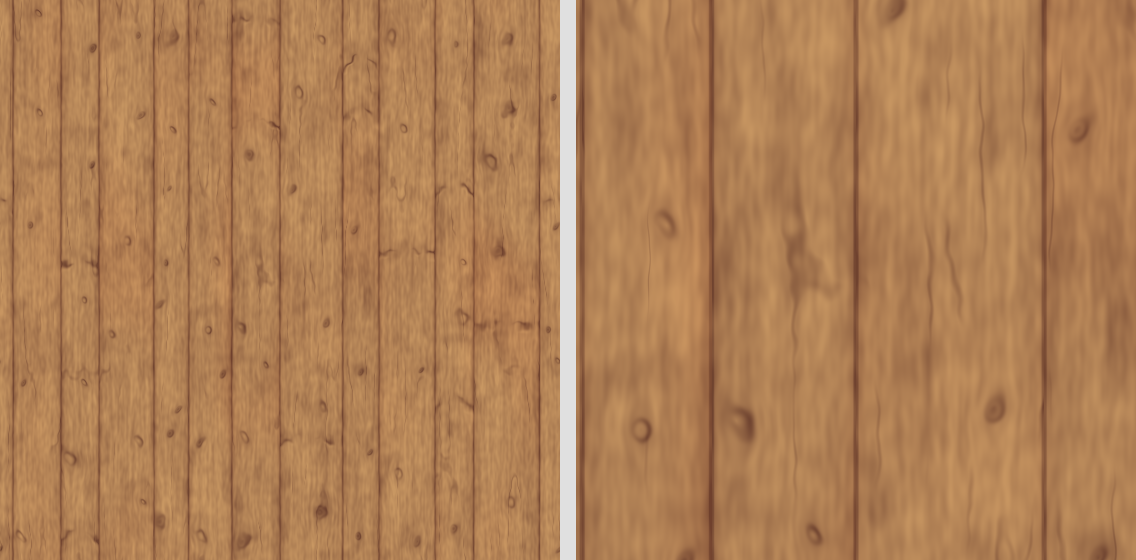
Left: the whole. Right: its middle third, enlarged.
Give the GLSL for this texture, as a WebGL 1 fragment shader.

```glsl
precision highp float;
uniform vec2 u_resolution;

// Twelve board seams across the tile, left to right
const vec4 SEAMS_A = vec4(0.0235, 0.109, 0.177, 0.275);
const vec4 SEAMS_B = vec4(0.337, 0.414, 0.500, 0.612);
const vec4 SEAMS_C = vec4(0.677, 0.777, 0.846, 0.9635);
const float BOARDS = 12.0;
const vec3 SHADE = vec3(0.42, 0.25, 0.18);
const vec3 LIGHT = vec3(0.75, 0.56, 0.365);
const vec3 RED_CAST = vec3(1.0, 0.94, 0.92);
const float BASE_TONE = 0.885;
const float SEAM_WIDTH = 0.0015;
const float SEAM_HALO = 0.005;
const float KNOT_ROWS = 8.0;
const float KNOT_CHANCE = 0.72;
const float WHISKER_CHANCE = 0.1;

vec2 hash2(vec2 p) {
  vec3 q = fract(p.xyx * vec3(0.1031, 0.1030, 0.0973));
  q += dot(q, q.yzx + 33.33);
  return fract((q.xx + q.yz) * q.zy);
}

float corner(vec2 cell, vec2 offset, float period) {
  float angle = 6.2832 * hash2(vec2(cell.x, mod(cell.y, period))).x;
  return dot(vec2(cos(angle), sin(angle)), offset);
}

// Gradient noise that wraps vertically over the unit tile
float noise(vec2 p, vec2 freq) {
  p *= freq;
  vec2 i = floor(p), f = p - i, e = vec2(1.0, 0.0);
  vec2 u = f * f * f * (f * (f * 6.0 - 15.0) + 10.0);
  float low = mix(corner(i, f, freq.y), corner(i + e, f - e, freq.y), u.x);
  float high = mix(corner(i + e.yx, f - e.yx, freq.y),
                   corner(i + 1.0, f - 1.0, freq.y), u.x);
  return 1.4 * mix(low, high, u.y);
}

float bump(float x) { return exp(-x * x); }

// Board as (left edge, right edge, index), wrapping at the tile sides
vec3 findBoard(float x) {
  vec3 board = vec3(SEAMS_C.w - 1.0, SEAMS_A.x + 1.0, 0.0);
  for (int i = 0; i < 4; i++) {
    vec3 seams = vec3(SEAMS_A[i], SEAMS_B[i], SEAMS_C[i]);
    vec3 passed = step(seams, vec3(x));
    vec3 lo = mix(vec3(-1.0), seams, passed);
    vec3 hi = mix(seams, vec3(2.0), passed);
    board.x = max(board.x, max(lo.x, max(lo.y, lo.z)));
    board.y = min(board.y, min(hi.x, min(hi.y, hi.z)));
    board.z += dot(passed, vec3(1.0));
  }
  return vec3(board.xy, mod(board.z, BOARDS));
}

// Tone change and sideways grain bend; p.x is measured from the board centre
vec2 knots(vec2 p, float halfWidth, float id, float warp, float wear) {
  vec2 sum = vec2(0.0);
  for (int k = -1; k <= 1; k++) {
    float row = floor(p.y * KNOT_ROWS) + float(k);
    vec2 cell = vec2(id * 3.0 + 5.0, mod(row, KNOT_ROWS));
    vec2 place = hash2(cell), kind = hash2(cell + 41.0);
    float style = hash2(cell + 87.0).x;
    vec2 d = p - vec2((place.x - 0.5) * 1.4 * halfWidth,
                      (row + 0.15 + 0.7 * place.y) / KNOT_ROWS);
    if (kind.x < WHISKER_CHANCE) {
      // Split branch: broken streaks falling from the board centre
      float across = abs(p.x) / halfWidth;
      float arc = d.y + mix(0.008, 0.03, place.x) * pow(across, 1.3) + 0.008 * warp;
      float t = arc / mix(0.002, 0.006, across * (0.5 + kind.y));
      float side = p.x * (style - 0.5) > 0.0 ? 1.0 : 0.55;
      float fade = side * smoothstep(0.05, 0.6, across) * smoothstep(-0.5, 0.2, wear);
      sum.x += fade * (0.16 * bump(t + 2.2) - 0.55 * bump(t));
      sum.x -= 0.2 * bump(arc / 0.014) * bump(across - 0.5) * (0.6 + wear);
    } else if (kind.x < WHISKER_CHANCE + KNOT_CHANCE) {
      // Round knot: uneven dark rim, pale or dark heart, soft stain
      float radius = mix(0.0035, 0.0095, kind.y * kind.y);
      vec2 s = vec2(d.x + d.y * (style - 0.5), d.y * 0.75) / radius;
      float r = length(s) + 0.6 * warp;
      float lit = clamp(0.6 + 0.4 * dot(s, vec2(0.8, style - 0.5)), 0.1, 1.0);
      sum.x -= 0.5 * lit * bump((r - 1.0) * 2.2);
      sum.x += mix(-0.4, 0.12, step(0.45, style)) * bump(r * 1.7);
      sum.x -= 0.18 * bump(length(s * vec2(0.4, 0.5))) * (0.8 + wear);
      sum.y += 0.5 * d.x * bump(length(s) * 0.4);
    }
  }
  return sum;
}

void main() {
  vec2 uv = gl_FragCoord.xy / u_resolution;
  float pixel = 1.0 / u_resolution.x;
  vec3 board = findBoard(uv.x);
  float halfWidth = 0.5 * (board.y - board.x), x = uv.x - board.x;
  vec2 wood = vec2(x + board.z * 1.7 + 0.3, uv.y);
  vec2 boardRandom = hash2(vec2(board.z + 7.0, 19.0));
  float warp = noise(wood, vec2(75.0, 65.0)), wear = noise(wood, vec2(42.0, 26.0));
  vec2 knot = knots(vec2(x - halfWidth, uv.y), halfWidth, board.z, warp, wear);

  // Grain, from broad blotches to fine fibres
  vec2 grain = wood - vec2(knot.y - 0.003 * noise(wood, vec2(9.0, 5.0)), 0.0);
  float tone = BASE_TONE + 0.07 * (boardRandom.x - 0.5) + knot.x + 0.08 * wear;
  tone += 0.12 * noise(wood, vec2(15.0, 7.0)) + 0.05 * warp;
  tone += 0.09 * noise(grain, vec2(60.0, 5.0));
  tone += 0.15 * noise(grain, vec2(170.0, 11.0));
  tone += 0.13 * noise(grain, vec2(220.0, 60.0));
  tone -= 0.16 * smoothstep(0.2, 0.7, noise(wood + 0.37, vec2(30.0, 19.0)));

  // Broken hairline cracks
  float crack = 1.0 - smoothstep(0.0, 0.06, abs(noise(grain, vec2(34.0, 3.0)) + 0.06 * warp));
  tone -= 0.26 * crack * smoothstep(-0.05, 0.4, noise(wood, vec2(24.0, 11.0)));

  // Dark seams with a worn, stained edge
  float edge = min(x, board.y - uv.x);
  float line = 1.0 - smoothstep(SEAM_WIDTH - pixel, SEAM_WIDTH + pixel, edge);
  float halo = exp(-edge / SEAM_HALO);
  tone -= (0.3 + 0.15 * noise(uv * vec2(0.2, 1.0), vec2(20.0, 24.0))) * halo + 0.34 * line;

  vec3 color = mix(SHADE, LIGHT, clamp(tone, 0.05, 1.1));
  float redness = smoothstep(-0.1, 0.7, noise(wood, vec2(6.0, 3.0)));
  color *= mix(vec3(1.0), RED_CAST, redness * boardRandom.y + 0.3 * halo);
  gl_FragColor = vec4(color, 1.0);
}
```
